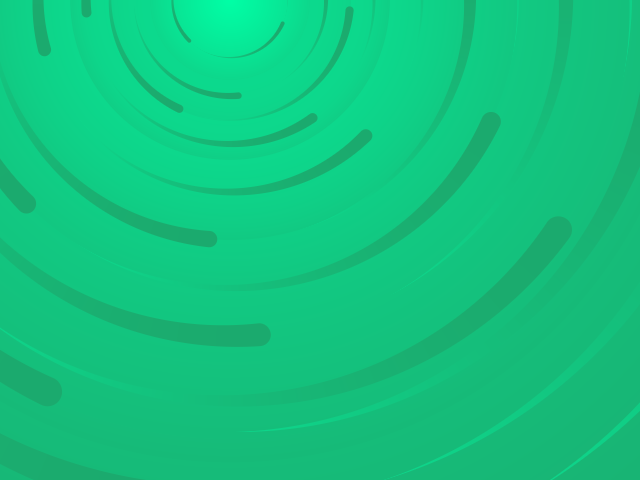
Give the GLSL for this background, as a Shadertoy shader.

```glsl
// Green concentric swirl: a glowing core near the top edge, soft stacked discs,
// and rings of round-headed strokes that taper and brighten towards their tails.
// Everything is measured in polar coordinates around the core, in canvas heights.

const vec2 CORE_POS = vec2(0.3594, 1.0);       // fraction of the canvas
const float CORE_RADIUS = 0.167;
const vec3 DEEP_GREEN = vec3(0.11, 0.66, 0.425);
const vec3 BRIGHT_GREEN = vec3(0.0, 1.0, 0.65);
const float PLATEAU_TONE = 0.58;               // tone just outside the core
const float HEAD_TONE = 0.02;
const float TAIL_TONE = 0.55;
const float STROKE_RATIO = 0.034;              // half width over ring radius
const float SWEEP = radians(94.0);             // length of each stroke

// Disc edges: x = radius, y = strength of the inner shade
const int DISC_COUNT = 6;
const vec2 DISCS[DISC_COUNT] = vec2[](
    vec2(0.167, 0.03), vec2(0.252, 0.07), vec2(0.333, 0.12),
    vec2(0.500, 0.06), vec2(0.600, 0.03), vec2(0.963, 0.025));

// Stroke rings: radius, head angle and angular spacing in degrees
const int RING_COUNT = 11;
const vec3 RINGS[RING_COUNT] = vec3[](
    vec3(0.120, -24.0, 111.0), vec3(0.200, -85.0, 120.0),
    vec3(0.250, -5.0, 110.0), vec3(0.300, -55.0, 120.0),
    vec3(0.400, -45.0, 120.0), vec3(0.500, -95.0, 120.0),
    vec3(0.600, -25.0, 110.0), vec3(0.700, -85.0, 120.0),
    vec3(0.835, -35.0, 120.0), vec3(0.900, -115.0, 120.0),
    vec3(1.050, -98.0, 120.0));
const vec3 OUTER_RING = vec3(1.203, 35.0, 120.0);

// Radial falloff, central glow and the shade inside each disc edge
float backgroundTone(float radius, float pixel) {
    float tone = min(PLATEAU_TONE, 0.9 * exp(-1.35 * radius) - 0.02);
    tone += (1.0 - PLATEAU_TONE) * max(0.0, 1.0 - radius / CORE_RADIUS);
    for (int i = 0; i < DISC_COUNT; i++) {
        float inset = DISCS[i].x - radius;
        float inside = clamp(0.5 + inset / pixel, 0.0, 1.0);
        tone -= DISCS[i].y * inside * exp(-max(inset, 0.0) / 0.045);
    }
    return tone;
}

// Repeats one tapered stroke around a ring and lays it over the tone
float addStrokes(float tone, vec3 ring, float radius, float angle, float pixel) {
    float spacing = radians(ring.z);
    float behind = mod(radians(ring.y) - angle, spacing);
    float ahead = spacing - behind;
    float halfWidth = STROKE_RATIO * ring.x;
    float offset = radius - ring.x;

    float body = abs(offset) - halfWidth * (1.0 - behind / SWEEP);
    float head = length(vec2(offset, ahead * ring.x)) - halfWidth;
    float coverage = clamp(0.5 - min(body, head) / pixel, 0.0, 1.0);

    float along = head < body ? 0.0 : min(behind / SWEEP, 1.0);
    float strokeTone = mix(HEAD_TONE, TAIL_TONE, pow(along, 1.8));
    return mix(tone, strokeTone, coverage);
}

void mainImage(out vec4 fragColor, in vec2 fragCoord) {
    float pixel = 1.0 / iResolution.y;
    vec2 fromCore = (fragCoord - CORE_POS * iResolution.xy) * pixel;
    float radius = length(fromCore);
    float angle = atan(fromCore.y, fromCore.x);

    float tone = backgroundTone(radius, pixel);
    for (int i = 0; i < RING_COUNT; i++) {
        tone = addStrokes(tone, RINGS[i], radius, angle, pixel);
    }
    tone = addStrokes(tone, OUTER_RING, radius, angle, pixel);

    fragColor = vec4(mix(DEEP_GREEN, BRIGHT_GREEN, clamp(tone, 0.0, 1.0)), 1.0);
}
```
